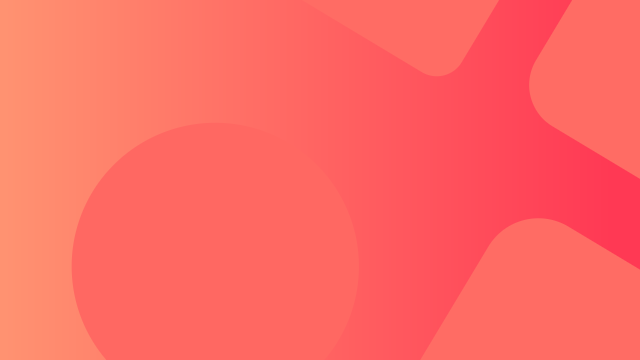
Write a Shadertoy shader that draws this background.

```glsl
// A warm horizontal gradient under flat coral shapes: one large disc and
// three tilted rounded corners that run off the canvas.
// All shapes are signed distances in units of the canvas height.

#define GRADIENT_START 0.01
#define GRADIENT_END   1.69
#define PEACH      vec3(1.0, 0.573, 0.443)
#define CRIMSON    vec3(1.0, 0.225, 0.330)
#define DISC_CORAL vec3(1.0, 0.408, 0.385)
#define TILE_CORAL vec3(1.0, 0.422, 0.392)
#define DISC_CENTER vec2(0.598, 0.260)
#define DISC_RADIUS 0.399
#define TILT 0.541

// Rounded corner of an endless tile; side picks the quadrant it fills.
float cornerDistance(vec2 p, vec2 tip, vec2 side, float radius) {
    vec2 along = vec2(cos(TILT), -sin(TILT));
    vec2 across = vec2(sin(TILT), cos(TILT));
    vec2 q = p - tip;
    vec2 d = radius - side * vec2(dot(q, along), dot(q, across));
    return length(max(d, 0.0)) + min(max(d.x, d.y), 0.0) - radius;
}

// Antialiased coverage, one pixel wide.
float coverage(float dist) {
    return clamp(0.5 - dist * iResolution.y, 0.0, 1.0);
}

void mainImage(out vec4 fragColor, in vec2 fragCoord) {
    vec2 p = fragCoord / iResolution.y;

    // Background gradient
    float blend = (p.x - GRADIENT_START) / (GRADIENT_END - GRADIENT_START);
    vec3 color = mix(PEACH, CRIMSON, clamp(blend, 0.0, 1.0));

    // Disc
    float disc = length(p - DISC_CENTER) - DISC_RADIUS;
    color = mix(color, DISC_CORAL, coverage(disc));

    // Tiles: top, right and bottom
    float tiles = cornerDistance(p, vec2(1.241, 0.758), vec2(-1.0, 1.0), 0.081);
    tiles = min(tiles, cornerDistance(p, vec2(1.420, 0.718), vec2(1.0, 1.0), 0.134));
    tiles = min(tiles, cornerDistance(p, vec2(1.440, 0.454), vec2(1.0, -1.0), 0.162));
    color = mix(color, TILE_CORAL, coverage(tiles));

    fragColor = vec4(color, 1.0);
}
```
